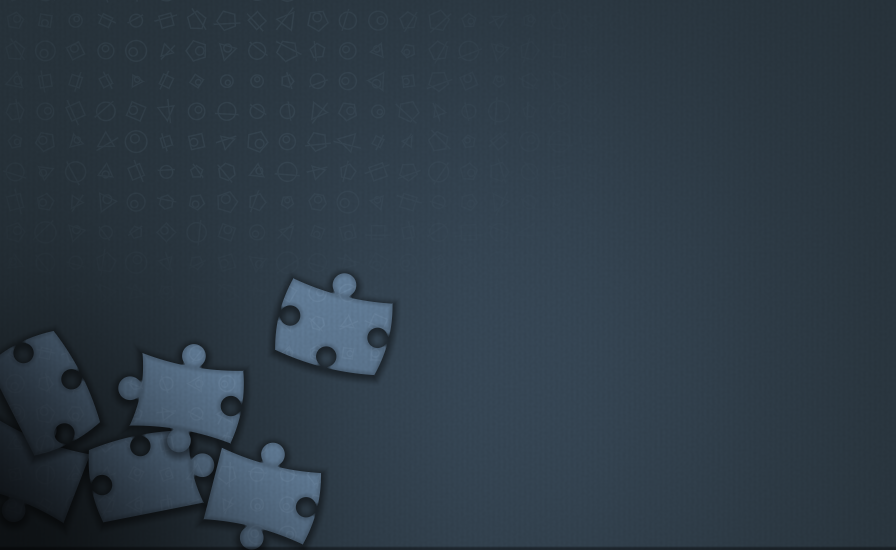
Write a Shadertoy shader that draws this background.

```glsl
const vec3 BASE_COLOR  = vec3(0.148, 0.190, 0.220);
const vec3 GLOW_COLOR  = vec3(0.212, 0.275, 0.332);
const vec3 PIECE_COLOR = vec3(0.365, 0.465, 0.565);
const vec3 LINE_COLOR  = vec3(0.36, 0.45, 0.51);
const vec2 GLOW_CENTER = vec2(0.90, 0.34);
const vec2 GLOW_RADIUS = vec2(0.58, 0.64);
const float CORNER_REACH = 0.42;
const float CORNER_DARK  = 0.66;

const vec2 PIECE_HALF   = vec2(0.093, 0.067);
const float EDGE_BOW    = 0.009;
const float KNOB_RADIUS = 0.0215;
const float HOLE_RADIUS = 0.0185;
const float TAB_OFFSET  = 0.011;
const float SHADOW_SIZE = 0.018;

const float DOODLE_CELL  = 0.055;
const float DOODLE_WIDTH = 0.0013;
const float WEAVE_PERIOD = 0.0095;
const float TAU = 6.28318;

// Back to front: centre and turn, then tabs (top, right, bottom, left);
// 1 is a knob, -1 a hole, 0 a straight side.
const int PIECES = 6;
const vec3 POSES[PIECES] = vec3[](
    vec3(0.053, 0.145, -0.37), vec3(0.080, 0.285, -1.10),
    vec3(0.266, 0.134, 0.195), vec3(0.339, 0.276, -0.175),
    vec3(0.477, 0.098, -0.25), vec3(0.607, 0.406, -0.25));
const vec4 TABS[PIECES] = vec4[](
    vec4(1, 0, 1, 1), vec4(-1, -1, 0, -1), vec4(-1, 1, 0, -1),
    vec4(1, -1, 1, 1), vec4(1, -1, 1, 0), vec4(1, -1, -1, -1));

float hash(vec2 p) {
    p = fract(p * vec2(0.1031, 0.1137));
    p += dot(p, p.yx + 33.33);
    return fract((p.x + p.y) * p.x * 17.0);
}

vec2 gradientAt(vec2 cell) {
    float a = TAU * hash(cell);
    return vec2(cos(a), sin(a));
}

float gradientNoise(vec2 p) {
    vec2 i = floor(p), f = fract(p), u = f * f * (3.0 - 2.0 * f);
    vec2 e = vec2(0, 1);
    return mix(mix(dot(gradientAt(i), f), dot(gradientAt(i + e.yx), f - e.yx), u.x),
               mix(dot(gradientAt(i + e), f - e), dot(gradientAt(i + 1.0), f - 1.0), u.x), u.y);
}

vec2 turn(vec2 p, float a) {
    float c = cos(a), s = sin(a);
    return vec2(c * p.x - s * p.y, s * p.x + c * p.y);
}

float smoothMin(float a, float b, float k) {
    float h = max(k - abs(a - b), 0.0) / k;
    return min(a, b) - 0.25 * h * h * k;
}

// Distance to a jigsaw piece: four bowed sides, then knobs and holes
float pieceDistance(vec2 q, vec4 tabs) {
    float body = -1.0;
    for (int i = 0; i < 4; i++) {
        vec2 n = turn(vec2(0, 1), -0.25 * TAU * float(i));
        float along = dot(q, vec2(n.y, -n.x)) / dot(PIECE_HALF, abs(n.yx));
        float bow = tabs[i] * EDGE_BOW * max(1.0 - along * along, -0.6);
        body = max(body, dot(q, n) - dot(PIECE_HALF, abs(n)) + bow);
    }
    for (int i = 0; i < 4; i++) {
        vec2 n = turn(vec2(0, 1), -0.25 * TAU * float(i));
        float reach = dot(PIECE_HALF, abs(n)) + tabs[i] * TAB_OFFSET;
        float toTab = length(q - n * reach);
        if (tabs[i] > 0.5) body = smoothMin(body, toTab - KNOB_RADIUS, 0.008);
        if (tabs[i] < -0.5) body = -smoothMin(-body, toTab - HOLE_RADIUS, 0.008);
    }
    return body;
}

// Thin outlines of random polygons and circles with a crossing chord
float doodles(vec2 p, float pixel) {
    vec2 cell = floor(p / DOODLE_CELL);
    vec2 q = (fract(p / DOODLE_CELL) - 0.5) * DOODLE_CELL;
    float kind = hash(cell + 7.0), spin = TAU * hash(cell + 31.0);
    float sides = kind > 0.7 ? 40.0 : 3.0 + floor(kind * 4.5);
    float size = DOODLE_CELL * mix(0.2, 0.36, hash(cell + 53.0));
    q = turn(q, spin);
    float sector = TAU / sides;
    float a = mod(atan(q.y, q.x) + 0.5 * sector, sector) - 0.5 * sector;
    float outline = abs(length(q) * cos(a) - size * cos(0.5 * sector));
    float chord = max(abs(q.y + 0.3 * size), abs(q.x) - 1.25 * size);
    float ring = abs(length(q - vec2(0.3 * size, 0)) - 0.4 * size);
    float d = min(outline, hash(cell + 71.0) > 0.45 ? chord : ring);
    return clamp((DOODLE_WIDTH - d) / pixel + 0.5, 0.0, 1.0);
}

void mainImage(out vec4 fragColor, in vec2 fragCoord) {
    float pixel = 1.0 / iResolution.y;
    vec2 p = fragCoord * pixel;

    // Backdrop: broad glow and dark lower left corner
    vec2 g = (p - GLOW_CENTER) / GLOW_RADIUS;
    vec3 color = mix(BASE_COLOR, GLOW_COLOR, exp(-dot(g, g)));
    color *= 1.0 - CORNER_DARK * exp(-dot(p, p) / (CORNER_REACH * CORNER_REACH));

    // Doodles fade to the right and downwards
    float lines = doodles(p, pixel);
    float fade = smoothstep(1.25, 0.45, p.x) * smoothstep(0.38, 0.75, p.y);
    color = mix(color, LINE_COLOR, 0.17 * lines * fade * smoothstep(-0.3, 0.4, p.x));

    // Pieces with drop shadow and shaded rim
    float light = mix(0.15, 1.0, smoothstep(0.0, 0.75, p.x + 0.8 * p.y));
    for (int i = 0; i < PIECES; i++) {
        vec2 q = turn(p - POSES[i].xy, -POSES[i].z);
        float d = pieceDistance(q, TABS[i]);
        vec2 drop = turn(vec2(0.0, 0.004), -POSES[i].z);
        float shade = smoothstep(SHADOW_SIZE, -0.004, pieceDistance(q + drop, TABS[i]));
        color *= 1.0 - 0.45 * shade;
        float rim = smoothstep(-0.010, 0.0, d);
        vec3 face = PIECE_COLOR * light * (1.0 - 0.16 * rim + 0.5 * (p.y - POSES[i].y));
        face += 0.025 * lines * light;
        color = mix(color, face, clamp(0.5 - d / pixel, 0.0, 1.0));
    }

    // Woven grain and dark bottom border
    float weave = 0.012 * cos(TAU * p.x / WEAVE_PERIOD);
    color *= 1.0 + weave + 0.035 * gradientNoise(p * 190.0);
    color *= mix(0.6, 1.0, smoothstep(0.003, 0.008, p.y));
    fragColor = vec4(color, 1.0);
}
```
